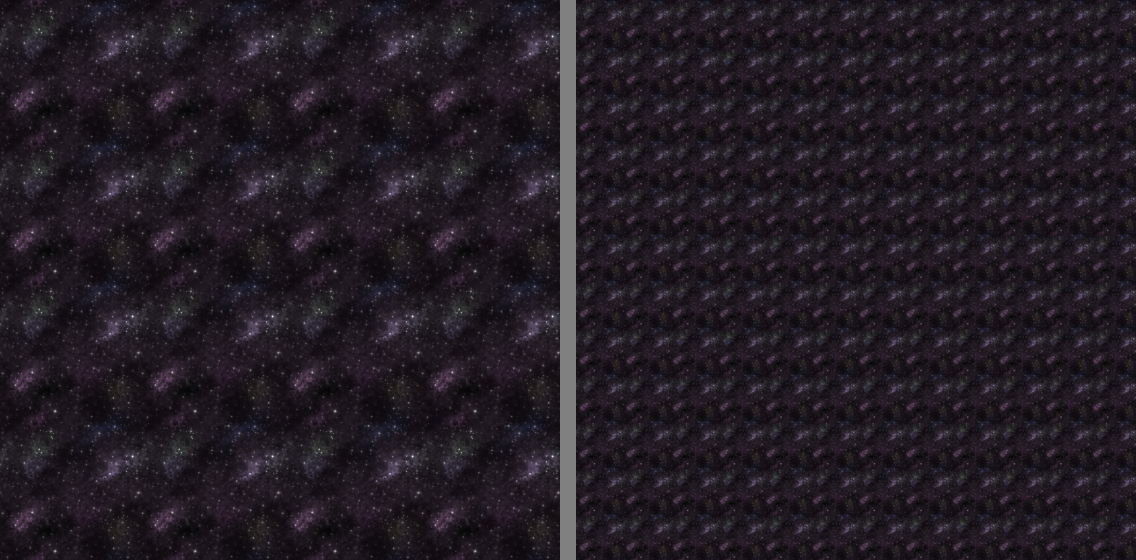
Left, the tile; right, the same tile 3 across and 3 down.
Write a Shadertoy shader that draws this texture.

```glsl
// Night sky of dim nebula clouds and small stars, repeated on a square grid.
// Slanted gaussian clouds are broken up by wrapping layered noise; stars come
// from wrapping cellular grids and gather and take colour inside the clouds.

#define REPEATS 4.0
#define CLOUD_ANGLE 0.62
#define CLOUD_RAGGED 0.22
#define GRAIN 0.40
#define STAR_LIGHT 0.62
#define STAR_RADIUS 0.0062
#define RAY_LENGTH 0.012
#define SKY_DARK vec3(0.054, 0.036, 0.054)
#define SKY_LIGHT vec3(0.148, 0.113, 0.152)
#define STAR_COLOR vec3(0.82, 0.82, 0.83)

const int CLOUDS = 11;
// Centre and half sizes along and across the slant, in tile units.
const vec4 CLOUD_SHAPE[CLOUDS] = vec4[](
    vec4(0.81, 0.66, 0.150, 0.048), vec4(0.20, 0.32, 0.120, 0.060),
    vec4(0.25, 0.01, 0.100, 0.040), vec4(0.72, 0.93, 0.170, 0.080),
    vec4(0.83, 0.19, 0.100, 0.085), vec4(0.29, 0.80, 0.120, 0.060),
    vec4(0.23, 0.67, 0.100, 0.060), vec4(0.97, 0.74, 0.170, 0.100),
    vec4(0.63, 0.36, 0.120, 0.080), vec4(0.34, 0.23, 0.120, 0.065),
    vec4(0.52, 0.08, 0.120, 0.070));
// Light added by each cloud; negative values are dark gaps.
const vec3 CLOUD_LIGHT[CLOUDS] = vec3[](
    vec3(0.20, 0.17, 0.24), vec3(0.19, 0.13, 0.19),
    vec3(0.13, 0.08, 0.13), vec3(0.02, 0.045, 0.09),
    vec3(0.09, 0.10, 0.05), vec3(0.10, 0.14, 0.10),
    vec3(0.10, 0.11, 0.15), vec3(0.08, 0.09, 0.09),
    vec3(0.05, 0.02, 0.05), vec3(-0.09, -0.06, -0.09),
    vec3(-0.05, -0.04, -0.05));
// Position and strength of the brightest stars.
const vec3 BRIGHT_STAR[4] = vec3[](
    vec3(0.395, 0.063, 1.1), vec3(0.230, 0.340, 0.8),
    vec3(0.990, 0.480, 0.8), vec3(0.710, 0.905, 0.6));

vec3 hash3(vec2 p) {
    vec3 q = fract(p.xyx * vec3(0.1031, 0.1030, 0.0973));
    q += dot(q, q.yxz + 33.33);
    return fract((q.xxy + q.yzz) * q.zyx);
}

vec2 wrapOffset(vec2 a, vec2 b) { return fract(a - b + 0.5) - 0.5; }

float wrapNoise(vec2 uv, float cells) {
    vec2 i = floor(uv * cells), f = fract(uv * cells);
    f = f * f * (3.0 - 2.0 * f);
    vec2 a = mod(i, cells), b = mod(i + 1.0, cells);
    return mix(mix(hash3(a + cells).x, hash3(vec2(b.x, a.y) + cells).x, f.x),
               mix(hash3(vec2(a.x, b.y) + cells).x, hash3(b + cells).x, f.x), f.y);
}

float layeredNoise(vec2 uv, float cells) {
    float sum = 0.0, weight = 0.5, total = 0.0;
    for (int k = 0; k < 5; k++) {
        sum += weight * wrapNoise(uv, cells);
        total += weight;
        weight *= 0.75;
        cells *= 2.0;
    }
    return sum / total;
}

// Soft core, faint halo and four short rays.
float starShape(vec2 d, float radius, float rays, float pixel) {
    float r2 = radius * radius + 0.1 * pixel * pixel;
    float core = exp(-dot(d, d) / r2) * radius * radius / r2;
    float dist = length(d);
    vec2 e = abs(mat2(0.96, 0.28, -0.28, 0.96) * d);
    float thin = 0.003 + 0.3 * pixel;
    float spike = exp(-min(e.x, e.y) / thin) * exp(-dist / RAY_LENGTH);
    return core + rays * (0.6 * spike + 0.18 * exp(-dist / (2.2 * radius)));
}

float starLayer(vec2 uv, float cells, float radius, float rays, float pixel) {
    vec2 cell = floor(uv * cells), f = fract(uv * cells);
    float light = 0.0;
    for (int y = -1; y <= 1; y++)
    for (int x = -1; x <= 1; x++) {
        vec2 o = vec2(x, y);
        vec3 h = hash3(mod(cell + o, cells) + 7.0 * cells);
        vec2 d = (o + 0.1 + 0.8 * h.xy - f) / cells;
        light += pow(h.z, 2.5) * starShape(d, radius, rays, pixel);
    }
    return light;
}

void mainImage(out vec4 fragColor, in vec2 fragCoord) {
    vec2 uv = fract(REPEATS * fragCoord / iResolution.xy);
    float pixel = REPEATS / min(iResolution.x, iResolution.y);
    // Mottled sky
    float mottle = layeredNoise(uv, 4.0), detail = layeredNoise(uv, 9.0);
    vec3 color = mix(SKY_DARK, SKY_LIGHT, smoothstep(0.2, 0.8, mottle));
    // Slanted clouds with ragged edges
    vec2 warped = uv + CLOUD_RAGGED * (vec2(mottle, detail) - 0.5);
    float c = cos(CLOUD_ANGLE), s = sin(CLOUD_ANGLE);
    vec3 glow = vec3(0.0);
    for (int k = 0; k < CLOUDS; k++) {
        vec2 d = mat2(c, -s, s, c) * wrapOffset(warped, CLOUD_SHAPE[k].xy);
        d /= CLOUD_SHAPE[k].zw;
        glow += CLOUD_LIGHT[k] * exp(-dot(d, d));
    }
    color += glow * (2.0 * detail - 0.15);
    color *= 1.0 + GRAIN * (wrapNoise(uv, 72.0) - 0.5);
    color = max(color, vec3(0.025, 0.022, 0.026));
    // Stars, denser inside clouds, most of all in the green ones
    float cluster = max(glow.g - 0.5 * (glow.r + glow.b), 0.0);
    float gather = clamp(0.85 + 2.5 * dot(glow, vec3(0.333)) + 14.0 * cluster, 0.4, 1.6);
    float stars = 0.9 * starLayer(uv, 7.0, STAR_RADIUS, 0.9, pixel)
                + 0.75 * starLayer(uv, 15.0, 0.85 * STAR_RADIUS, 0.5, pixel)
                + 0.55 * gather * starLayer(uv, 28.0, 0.72 * STAR_RADIUS, 0.1, pixel);
    stars *= gather;
    for (int k = 0; k < 4; k++)
        stars += BRIGHT_STAR[k].z * starShape(wrapOffset(uv, BRIGHT_STAR[k].xy), 1.2 * STAR_RADIUS, 1.0, pixel);
    stars /= 1.0 + 0.25 * stars;
    color += STAR_LIGHT * stars * (STAR_COLOR + 1.5 * max(glow, 0.0));
    fragColor = vec4(clamp(color, 0.0, 1.0), 1.0);
}
```
